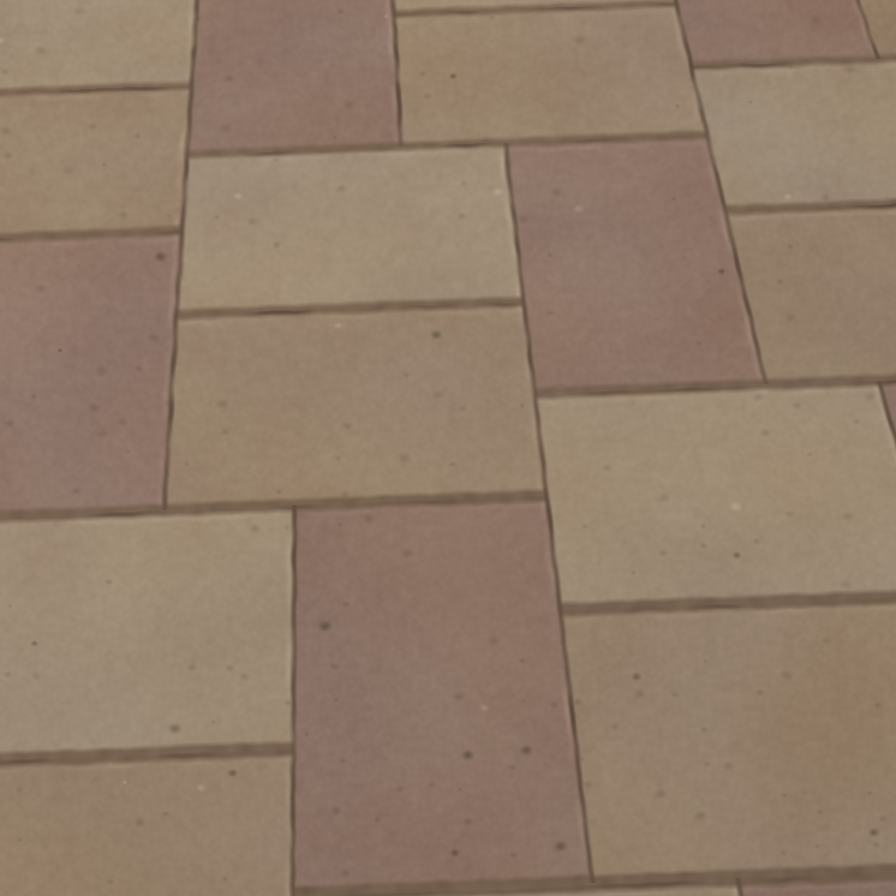
This texture is drawn by a WebGL 2 fragment shader. Its source:

```glsl
#version 300 es
precision highp float;
// Worn paving in three tones, laid in an interlocking bond and seen in perspective.
uniform vec2 u_resolution;
out vec4 outColor;

const vec3 PALE = vec3(0.612, 0.540, 0.456);
const vec3 TAN = vec3(0.582, 0.500, 0.416);
const vec3 RED = vec3(0.546, 0.448, 0.395);
const vec3 JOINT = vec3(0.455, 0.373, 0.303);
const vec3 CRACK = vec3(0.335, 0.268, 0.220);

struct Brick { vec2 local; vec2 halfSize; vec2 id; float kind; };

vec2 hash2(vec2 p) {
  return fract(sin(vec2(dot(p, vec2(127.1, 311.7)), dot(p, vec2(269.5, 183.3)))) * 43758.5);
}

// Gradient noise, about -0.7 to 0.7
float corner(vec2 cell, vec2 f, vec2 o) {
  return dot(hash2(cell + o) * 2.0 - 1.0, f - o);
}
float noise(vec2 p) {
  vec2 c = floor(p), f = p - c;
  vec2 s = f * f * f * (f * (f * 6.0 - 15.0) + 10.0);
  float low = mix(corner(c, f, vec2(0)), corner(c, f, vec2(1, 0)), s.x);
  float high = mix(corner(c, f, vec2(0, 1)), corner(c, f, vec2(1)), s.x);
  return mix(low, high, s.y);
}
float fbm(vec2 p) {
  float sum = 0.0, gain = 1.0;
  for (int i = 0; i < 4; i++) {
    sum += gain * noise(p);
    p = p * 2.03 + 17.3;
    gain *= 0.5;
  }
  return sum;
}

// Canvas (y down) to paving units; scale returns canvas lengths per unit
vec2 toGround(vec2 p, out vec2 scale) {
  float y = p.y + 0.038 * (p.x - 0.564);
  float depth = 0.07375 + 0.0454 * y;
  scale = vec2(0.1081 + 0.0605 * y, depth * depth / 0.081);
  float t = (p.x - 0.564 - 0.117 * (y - 0.159)) / scale.x;
  return vec2(3.0 + t * (1.025 + 0.01 * t), (y - 0.159) / depth);
}

// Each lattice cell holds two stacked 3x2 bricks and one upright 2x3 brick
Brick findBrick(vec2 g) {
  Brick found = Brick(vec2(0), vec2(1), vec2(0), 0.0);
  vec2 base = floor(vec2(4.0 * g.x + 2.0 * g.y, 3.0 * (g.y - g.x)) / 18.0);
  for (int n = 0; n < 12; n++) {
    int kind = n % 3, k = n / 3;
    vec2 id = base + vec2(-(k % 2), k / 2);
    vec2 origin = id.x * vec2(3, 3) + id.y * vec2(-2, 4);
    vec2 halfSize = kind == 2 ? vec2(1, 1.5) : vec2(1.5, 1);
    vec2 start = kind == 2 ? vec2(3, 0) : vec2(0, 2 * kind);
    vec2 local = g - origin - start - halfSize;
    vec2 d = abs(local) - halfSize;
    if (max(d.x, d.y) <= 0.0) found = Brick(local, halfSize, id, float(kind));
  }
  return found;
}

vec3 brickColor(Brick b, vec2 g) {
  vec2 rnd = hash2(b.id * 3.0 + b.kind + 5.0);
  vec3 tone = b.kind < 0.5 ? PALE : b.kind < 1.5 ? TAN : RED;
  tone *= 0.985 + 0.03 * rnd.x;
  float blotch = fbm(g * 0.8 + rnd * 40.0);
  float warmth = noise(g * 0.6 + rnd.yx * 30.0);
  return tone + blotch * vec3(0.026, 0.034, 0.032) + warmth * vec3(0.012, 0.0, -0.025);
}

// Sparse round pits, one chance per grid cell
float pits(vec2 p, float cells, float chance, float radius) {
  vec2 cell = floor(p * cells);
  vec2 rnd = hash2(cell + 71.0);
  vec2 center = (cell + 0.2 + 0.6 * hash2(cell + 13.0)) / cells;
  float r = radius * (0.5 + rnd.y);
  float d = length((p - center) * vec2(0.8, 1.0));
  return step(rnd.x, chance) * (1.0 - smoothstep(0.0, r * 1.5, d));
}

void main() {
  vec2 p = gl_FragCoord.xy / u_resolution;
  p.y = 1.0 - p.y;
  vec2 scale;
  vec2 wobble = vec2(noise(p * 38.0), noise(p * 38.0 + 50.0)) * 0.0022;
  vec2 g = toGround(p + wobble, scale);
  Brick b = findBrick(g);

  // Brick faces with a few pits, faint mottling and fine grain
  vec3 color = brickColor(b, g);
  color *= 1.0 - 0.24 * pits(p, 9.0, 0.22, 0.0040);
  color *= 1.0 - 0.10 * pits(p + 0.37, 30.0, 0.18, 0.0035);
  color += 0.07 * pits(p + 0.71, 9.0, 0.08, 0.0035);
  color += 0.022 * noise(p * 70.0) + 0.022 * noise(p * 150.0);

  // Pale worn rims on the right and upper sides
  vec2 edge = (b.halfSize - abs(b.local)) * scale;
  vec2 face = edge - vec2(0.0012, 0.050 * scale.y);
  float wear = smoothstep(-0.3, 0.4, noise(g * 2.3));
  vec2 rim = exp(-pow((face - 0.0050) / 0.003, vec2(2)));
  color += 0.05 * wear * (rim.x * step(0.0, b.local.x) + 0.6 * rim.y * step(b.local.y, 0.0));

  // Soft broad bed joints and narrow upright joints of uneven depth
  float uneven = smoothstep(-0.4, 0.4, noise(g * 3.1 + 23.0));
  float bed = 1.0 - smoothstep(-0.0035, 0.0045, face.y);
  float upright = 1.0 - smoothstep(-0.0015, 0.0040, face.x);
  color = mix(color, JOINT + 0.05 * noise(p * 60.0), bed * 0.92);
  color = mix(color, mix(CRACK, JOINT, 0.4), upright * mix(0.55, 0.95, uneven));

  // Broken dark seams, shifted to the shaded side of the bed joints
  float broken = smoothstep(-0.1, 0.4, noise(g * vec2(1.7, 2.5) + 9.0));
  float shade = abs(edge.y - 0.022 * scale.y) + 0.01 * step(0.0, b.local.y);
  float seam = 1.0 - smoothstep(0.0, 0.0042, min(edge.x, shade));
  color = mix(color, CRACK, seam * broken * 0.7);

  // Gentle falloff towards the lower right
  color *= 1.035 - 0.035 * p.x - 0.045 * p.y;
  outColor = vec4(color, 1.0);
}
```
